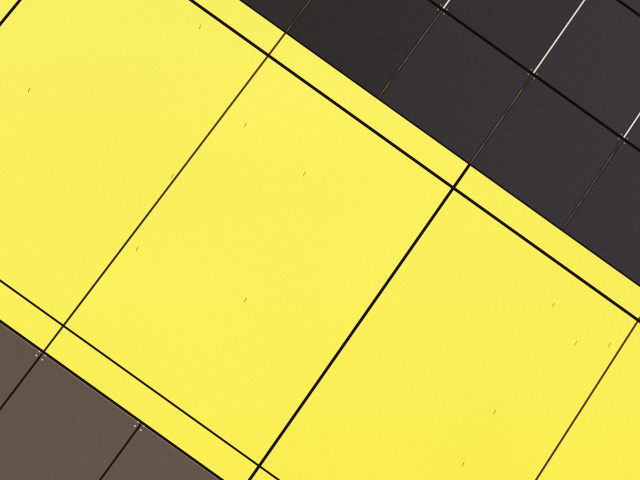
Reproduce this texture procedurally as a WebGL 2 fragment shader.

```glsl
#version 300 es
precision highp float;
// Tilted cladding: a band of large yellow panels between two fields of small dark tiles.
uniform vec2 u_resolution;
out vec4 outColor;

#define SLOPE 0.716        // fall of the band per unit of width
#define TOP_EDGE -0.3587   // band limits and seams, measured down the band
#define TOP_SEAM -0.2847
#define LOW_SEAM 0.5842
#define LOW_EDGE 0.6684
#define TILE_ROW 0.2815    // height of a dark tile
#define WIDE 0.0060        // line widths
#define THIN 0.0040
#define YELLOW vec3(0.98, 0.94, 0.36)
#define CHARCOAL vec3(0.215, 0.195, 0.20)
#define TAUPE vec3(0.385, 0.33, 0.285)
#define INK vec3(0.10, 0.07, 0.04)

float hash(vec2 p) {
  vec3 q = fract(vec3(p.xyx) * 0.1031);
  q += dot(q, q.yzx + 33.33);
  return fract((q.x + q.y) * q.z);
}

float noise(vec2 p) {
  vec2 i = floor(p), f = fract(p);
  f = f * f * (3.0 - 2.0 * f);
  return mix(mix(hash(i), hash(i + vec2(1, 0)), f.x),
             mix(hash(i + vec2(0, 1)), hash(i + vec2(1, 1)), f.x), f.y);
}

// Coverage of a shape at signed distance d, softened over about one pixel
float fill(float d) {
  float aa = 0.75 / u_resolution.y;
  return 1.0 - smoothstep(-aa, aa, d);
}

float stroke(float d, float width) {
  return fill(abs(d) - 0.5 * width);
}

// Four small fixings around a tile corner; q is measured from the corner
float clips(vec2 q) {
  return fill(length(abs(q) - vec2(0.0075, 0.0055)) - 0.0019);
}

void main() {
  vec2 p = gl_FragCoord.xy / u_resolution.y;
  float grain = noise(p * 260.0) - 0.5;
  float cloud = noise(p * 5.0) - 0.5;

  // Band coordinates: v runs down the band, u counts panels along it
  float stretch = sqrt(1.0 + SLOPE * SLOPE);
  float v = 1.0 - p.y - SLOPE * p.x;
  float t = (v - TOP_SEAM) / (LOW_SEAM - TOP_SEAM);
  float panelWidth = mix(0.3854, 0.408, t);
  float u = (p.x - mix(0.559, 0.132, t)) / panelWidth;

  // Yellow panels with alternating joints
  float joint = floor(u + 0.5);
  float across = (u - joint) * panelWidth * stretch;
  float heavy = mod(joint, 2.0);
  vec3 band = YELLOW + vec3(0.0, 0.012, 0.07) * (p.y - 0.5);
  band += 0.012 * cloud + 0.014 * grain + 0.008 * (hash(vec2(floor(u), 3.0)) - 0.5);
  vec3 jointColor = mix(mix(vec3(0.30, 0.23, 0.08), INK, 0.6 * smoothstep(0.2, 1.0, t)), INK, heavy);
  band = mix(band, jointColor, stroke(across, mix(THIN, WIDE, heavy)));
  band = mix(band, INK, stroke((v - TOP_SEAM) / stretch, WIDE));
  band = mix(band, INK, stroke((v - LOW_SEAM) / stretch, THIN));

  // Sparse short scratches
  vec2 cell = floor(p * 9.0);
  vec2 s = fract(p * 9.0) - 0.2 - 0.6 * vec2(hash(cell), hash(cell + 7.0));
  float scratch = fill((length(s - vec2(0.5, 1.0) * clamp(s.y, -0.03, 0.03)) - 0.008) / 9.0);
  band = mix(band, jointColor, 0.45 * scratch * step(0.88, hash(cell + 19.0)));

  // Dark tiles, two to each yellow panel
  float column = floor(2.0 * u + 0.5);
  float tileAcross = (u - 0.5 * column) * panelWidth * stretch;

  // Upper field: black row gaps and glinting column gaps
  float rows = (TOP_EDGE - v) / TILE_ROW;
  float rowLine = max(1.0, floor(rows + 0.5));
  float rowDist = (rows - rowLine) * TILE_ROW / stretch;
  float tint = hash(vec2(floor(2.0 * u), floor(rows))) - 0.5;
  vec3 upper = CHARCOAL + vec3(0.04, 0.045, 0.06) * (p.x - 0.95);
  upper += 0.014 * tint + 0.018 * grain;
  float bright = step(1.0, rows);
  float wear = noise(vec2(column * 9.0, v * 75.0));
  vec3 glint = mix(vec3(0.47, 0.39, 0.33), vec3(0.88, 0.84, 0.80), bright);
  upper = mix(upper, INK, 0.8 * stroke(tileAcross, WIDE));
  upper = mix(upper, glint, mix(0.4 + 0.6 * wear, 1.0, bright) * stroke(tileAcross, mix(0.0028, THIN, bright)));
  upper = mix(upper, INK * 0.7, stroke(rowDist, 0.0055));
  upper = mix(upper, vec3(0.55, 0.50, 0.47), 0.8 * clips(vec2(tileAcross, rowDist)));

  // Lower field: plain dark gaps, pale rim and fixings along its edge
  float depth = (v - LOW_EDGE) / stretch;
  vec3 lower = TAUPE + 0.02 * grain + 0.03 * (0.2 - p.y);
  lower = mix(lower, INK, stroke(tileAcross, THIN));
  lower = mix(lower, vec3(0.62, 0.57, 0.52), 0.6 * stroke(depth - 0.004, 0.0015));
  lower = mix(lower, vec3(0.82, 0.78, 0.72), clips(vec2(tileAcross, depth - 0.009)));

  // Join the three fields with black edges
  vec3 color = mix(band, upper, fill((v - TOP_EDGE) / stretch));
  color = mix(color, lower, fill(-depth));
  color = mix(color, INK, stroke((v - TOP_EDGE) / stretch, 0.0035));
  color = mix(color, INK, stroke(depth, 0.0050));
  outColor = vec4(color, 1.0);
}
```
